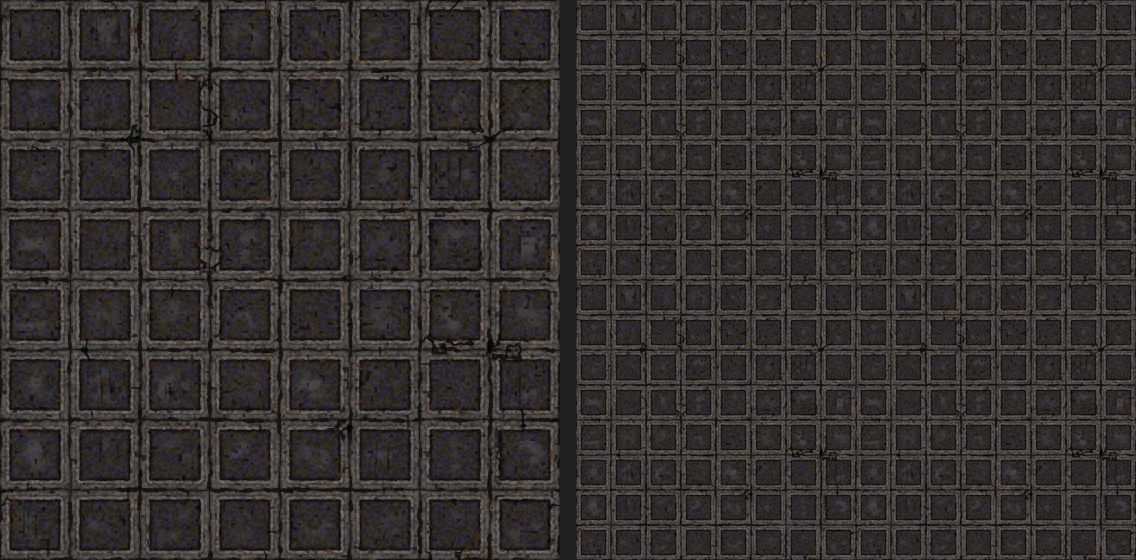
Left: one tile. Right: repeated 2 by 2.
Reproduce this texture procedurally as a WebGL 1 fragment shader.

```glsl
precision highp float;
// Worn dark metal grid: 8 by 8 framed square recesses with broken seams, rust and scuffs.
uniform vec2 u_resolution;

float hash(vec2 p) {
  vec3 h = fract(p.xyx * vec3(0.1031, 0.1030, 0.0973));
  h += dot(h, h.yzx + 33.33);
  return fract((h.x + h.y) * h.z);
}

// Value noise with n lattice cells across the canvas; wraps at the edges.
float noise(vec2 uv, vec2 n) {
  vec2 p = uv * n, i = floor(p), f = fract(p);
  f *= f * (3.0 - 2.0 * f);
  float low = mix(hash(mod(i, n)), hash(mod(i + vec2(1.0, 0.0), n)), f.x);
  float high = mix(hash(mod(i + vec2(0.0, 1.0), n)), hash(mod(i + 1.0, n)), f.x);
  return mix(low, high, f.y);
}

float fbm(vec2 uv, float n) {
  float sum = 0.0, amp = 0.533;
  for (int k = 0; k < 4; k++) {
    sum += amp * noise(uv, vec2(n));
    n *= 2.0;
    amp *= 0.5;
  }
  return sum;
}

float roundedBox(vec2 p, float halfSize, float radius) {
  vec2 d = abs(p) - halfSize + radius;
  return length(max(d, 0.0)) + min(max(d.x, d.y), 0.0) - radius;
}

void main() {
  vec2 uv = gl_FragCoord.xy / u_resolution;
  vec2 cell = floor(uv * 8.0), q = fract(uv * 8.0) - 0.5;
  float px = 8.0 / u_resolution.x;
  float grain = noise(uv, vec2(256.0));
  float speck = noise(uv, vec2(230.0));
  float blotch = fbm(uv, 32.0);
  float d = roundedBox(q, 0.362, 0.02) + 0.014 * (noise(uv, vec2(150.0)) - 0.5);

  // Frame with a chipped, lighter rim around each recess
  vec3 frame = vec3(0.28, 0.27, 0.26) * (0.62 + 0.5 * grain + 0.45 * blotch);
  float rim = 1.0 - smoothstep(0.006, 0.026, abs(d - 0.025));
  rim *= 0.4 + 0.6 * smoothstep(0.25, 0.6, noise(uv, vec2(120.0)));
  frame = mix(frame, vec3(0.41, 0.39, 0.38) * (0.75 + 0.45 * grain), 0.8 * rim);
  frame *= 1.0 - 0.22 * (1.0 - smoothstep(0.0, 0.02, abs(d - 0.06)));

  // Recessed plate with mottled blue and brown tints
  vec3 plate = mix(vec3(0.175, 0.16, 0.225), vec3(0.18, 0.168, 0.11), smoothstep(0.35, 0.65, speck));
  plate *= 0.72 + 0.5 * grain;
  float centre = 1.0 - smoothstep(0.08, 0.36, length(q - 0.12 * (hash(cell + 3.7) - 0.5)));
  float scuff = smoothstep(0.42, 0.72, fbm(uv, 48.0)) * centre * (0.35 + 0.65 * hash(cell + 11.3));
  plate = mix(plate, vec3(0.33, 0.33, 0.34), 0.65 * scuff);
  float streak = smoothstep(0.68, 0.9, noise(uv, vec2(280.0, 20.0))) * step(0.72, hash(cell + 27.1));
  plate *= 1.0 - 0.5 * streak * centre;
  plate *= mix(0.4, 1.0, smoothstep(0.0, 0.065, -d));
  vec3 color = mix(plate, frame, smoothstep(-0.5 * px, 0.5 * px + 0.004, d));

  // Rust flecks, strongest along the rims
  float rust = smoothstep(0.66, 0.85, noise(uv, vec2(176.0))) * smoothstep(0.35, 0.6, blotch);
  float rimZone = 1.0 - smoothstep(0.01, 0.07, abs(d - 0.01));
  color = mix(color, vec3(0.32, 0.19, 0.11), rust * (0.25 + 0.5 * rimZone));

  // Uneven seams that open into ragged black gaps
  vec2 warp = vec2(noise(uv, vec2(64.0)), noise(uv, vec2(72.0))) - 0.5;
  vec2 edge = 0.5 - abs(fract(uv * 8.0 + 0.032 * warp) - 0.5);
  vec2 gap = vec2(noise(uv, vec2(16.0, 52.0)), noise(uv, vec2(52.0, 16.0)));
  vec2 width = 0.007 + 0.021 * smoothstep(0.42, 0.75, gap) * (0.5 + speck);
  vec2 lines = 1.0 - smoothstep(width - 0.5 * px, width + 0.5 * px, edge);
  float seam = max(lines.x, lines.y);
  color *= 0.68 + 0.32 * smoothstep(0.01, 0.05, min(edge.x, edge.y));
  color = mix(color, mix(vec3(0.06, 0.053, 0.05), vec3(0.16, 0.11, 0.08), 0.5 * grain), 0.92 * seam);

  // Sparse hairline cracks and small pits
  float crack = 1.0 - smoothstep(0.015, 0.025 + 2.0 * px, abs(fbm(uv, 24.0) - 0.5));
  crack *= smoothstep(0.77, 0.86, noise(uv, vec2(13.0))) * smoothstep(-0.06, 0.02, d);
  float pit = smoothstep(0.82, 0.93, noise(uv, vec2(140.0)));
  color *= 1.0 - 0.75 * max(crack, 0.7 * pit);

  gl_FragColor = vec4(color, 1.0);
}
```
